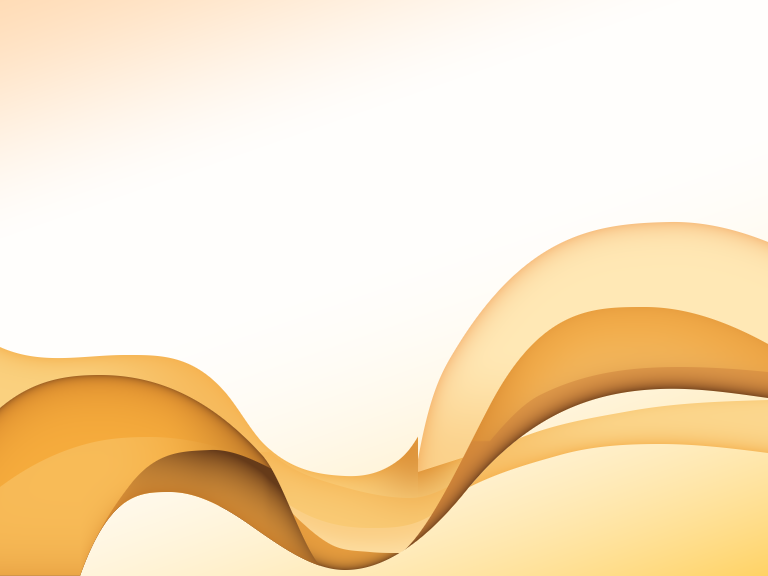
Write a Shadertoy shader that draws this background.

```glsl
// Translucent amber ribbons sweeping across a pale diagonal gradient.
// Every ribbon edge is a smooth chain of cubic Hermite spans; signed depth
// below an edge gives both antialiased coverage and soft rim shading.
#define CANVAS vec2(7.68, 5.76)
#define PEACH  vec3(1.00, 0.85, 0.69)
#define PAPER  vec3(1.00, 0.996, 0.99)
#define YELLOW vec3(1.00, 0.82, 0.38)
#define CREAM  vec3(1.00, 0.91, 0.71)
#define HONEY  vec3(0.98, 0.82, 0.50)
#define AMBER  vec3(0.96, 0.69, 0.30)
#define OCHRE  vec3(0.83, 0.51, 0.16)
#define BROWN  vec3(0.40, 0.23, 0.10)

// Signed depth of p below a curve; each knot holds x, y and slope.
float below(vec2 p, vec3 a, vec3 b, vec3 c, vec3 d) {
    if (p.x > c.x) { a = c; b = d; }
    else if (p.x > b.x) { a = b; b = c; }
    float h = b.x - a.x;
    float t = clamp((p.x - a.x) / h, 0.0, 1.0);
    float u = 1.0 - t;
    float y = mix(a.y, b.y, t * t * (3.0 - 2.0 * t))
            + h * t * u * (a.z * u - b.z * t);
    float slope = 6.0 * t * u * (b.y - a.y) / h
                + a.z * u * (1.0 - 3.0 * t) + b.z * t * (3.0 * t - 2.0);
    return (y - p.y) / sqrt(1.0 + slope * slope);
}

// One-pixel-wide coverage from a signed distance.
float cover(float depth) {
    return clamp(0.5 + depth * iResolution.x / CANVAS.x, 0.0, 1.0);
}

// Shade that fades with distance from an edge.
float rim(float depth, float width) {
    return exp(-max(depth, 0.0) / width);
}

vec3 backdrop(vec2 p) {
    float along = CANVAS.y - p.y + 0.35 * p.x;
    vec3 col = mix(PEACH, PAPER, smoothstep(-0.6, 2.6, along));
    return mix(col, YELLOW, pow(clamp((along - 3.6) / 4.9, 0.0, 1.0), 2.2));
}

// Lower edge shared by all the large ribbons.
float bottomDepth(vec2 p) {
    vec3 valley = vec3(3.45, 0.06, 0.0);
    if (p.x < valley.x)
        return below(p, vec3(0.8, 0.0, 2.8), vec3(1.7, 0.84, 0.0), vec3(2.5, 0.51, -0.7), valley);
    return below(p, valley, vec3(4.65, 0.84, 1.23), vec3(6.6, 1.87, 0.04), vec3(7.68, 1.78, -0.14));
}

// Upper edge of the back ribbon, from the left side into the valley.
float backDepth(vec2 p) {
    vec3 joint = vec3(2.65, 1.31, -0.95);
    if (p.x < joint.x)
        return below(p, vec3(0.0, 2.29, -0.45), vec3(1.25, 2.21, 0.0), vec3(2.25, 1.84, -1.15), joint);
    if (p.x < 4.18)
        return below(p, joint, vec3(3.45, 1.0, -0.05), vec3(4.0, 1.17, 0.8), vec3(4.2, 1.43, 1.8));
    return 1.04 + 0.32 * (p.x - 4.18) - p.y;
}

void mainImage(out vec4 fragColor, in vec2 fragCoord) {
    vec2 p = fragCoord / iResolution.xy * CANVAS;
    vec3 col = backdrop(p);
    float base = -bottomDepth(p);
    float inside = cover(base);

    // Slim ribbon at the lower right
    float slimTop = below(p, vec3(4.4, 0.85, 0.9), vec3(5.2, 1.38, 0.4), vec3(6.3, 1.65, 0.18), vec3(7.68, 1.76, 0.03));
    float slimLow = -below(p, vec3(4.6, 0.84, 0.55), vec3(5.6, 1.21, 0.28), vec3(6.6, 1.32, 0.0), vec3(7.68, 1.23, -0.13));
    vec3 shade = mix(mix(HONEY, CREAM, 0.3), AMBER, 0.75 * rim(slimLow, 0.1) + 0.25 * rim(slimTop, 0.06));
    shade = mix(shade, AMBER, 0.5 * smoothstep(6.2, 4.7, p.x));
    col = mix(col, shade, cover(slimTop) * cover(slimLow) * cover(p.x - 4.65));

    // Pale outer arch
    float arch = below(p, vec3(4.16, 1.05, 6.0), vec3(4.55, 2.26, 1.65), vec3(6.7, 3.54, 0.02), vec3(7.68, 3.34, -0.4));
    shade = mix(CREAM, vec3(0.96, 0.70, 0.44), 0.75 * rim(arch, 0.1));
    shade = mix(shade, AMBER, 0.4 * smoothstep(2.3, 1.1, p.y));
    col = mix(col, shade, cover(arch) * inside * cover(p.x - 4.16));

    // Back ribbon and valley floor
    float back = backDepth(p);
    shade = mix(HONEY, AMBER, 0.65 * smoothstep(0.6, 2.1, p.x) * smoothstep(3.0, 2.2, p.x));
    shade = mix(shade, AMBER, 0.75 * rim(back, 0.1));
    shade = mix(shade, OCHRE, 0.7 * exp(-6.0 * dot(p - vec2(4.15, 1.22), p - vec2(4.15, 1.22))));
    float sheen = below(p, vec3(2.7, 1.24, -0.9), vec3(3.3, 0.93, -0.3), vec3(4.1, 0.78, 0.0), vec3(4.75, 1.05, 0.6));
    shade = mix(shade, AMBER, 0.45 * cover(sheen) * rim(sheen, 0.5));
    float hollow = below(p, vec3(2.85, 0.74, -0.7), vec3(3.7, 0.48, 0.0), vec3(4.3, 0.6, 0.6), vec3(4.75, 1.25, 1.9));
    shade = mix(shade, mix(CREAM, AMBER, 0.2 + 0.25 * rim(-hollow, 0.1) * smoothstep(0.3, 0.0, hollow)), cover(hollow));
    float keel = below(p, vec3(2.85, 0.7, -1.0), vec3(3.3, 0.32, -0.55), vec3(3.7, 0.24, -0.1), vec3(4.0, 0.23, 0.0));
    shade = mix(shade, mix(mix(AMBER, OCHRE, 0.4), BROWN, 0.8 * rim(base, 0.06)), cover(keel));
    col = mix(col, shade, cover(back) * inside * cover(4.9 - p.x));

    // Deep amber inner arch
    float inner = below(p, vec3(4.0, 0.22, 0.8), vec3(4.9, 1.71, 1.9), vec3(6.45, 2.69, 0.0), vec3(7.68, 2.32, -0.55));
    float crease = below(p, vec3(4.9, 1.35, 1.2), vec3(5.4, 1.81, 0.5), vec3(6.8, 2.09, 0.0), vec3(7.68, 2.04, -0.1));
    shade = mix(AMBER, HONEY, 0.35 * smoothstep(0.1, 0.6, inner));
    shade = mix(shade, OCHRE, 0.35 * rim(inner, 0.12) + 0.4 * smoothstep(5.4, 4.5, p.x));
    shade = mix(shade, vec3(0.82, 0.52, 0.24), 0.4 * cover(crease) + 0.6 * rim(base, 0.25));
    shade = mix(shade, BROWN, 0.8 * rim(base, 0.07));
    col = mix(col, shade, cover(inner) * inside * cover(p.x - 4.0));

    // Front lobe on the left, with a paler inner band
    float lobe = below(p, vec3(0.0, 1.68, 0.85), vec3(1.0, 2.01, 0.0), vec3(2.62, 1.21, -1.1), vec3(3.2, 0.1, -1.2));
    float band = below(p, vec3(0.0, 0.89, 0.75), vec3(0.9, 1.33, 0.25), vec3(1.5, 1.39, 0.0), vec3(2.25, 1.27, -0.3));
    shade = mix(vec3(0.97, 0.68, 0.24), OCHRE, 0.85 * rim(lobe, 0.25));
    shade = mix(shade, BROWN, 0.5 * rim(lobe, 0.04) + 0.2 * smoothstep(1.6, 2.7, p.x));
    shade = mix(shade, HONEY, 0.4 * cover(band) * smoothstep(2.4, 1.0, p.x));
    shade = mix(shade, OCHRE, 0.4 * rim(base, 0.08));

    // Shadowed underside of the lobe
    float fold = below(p, vec3(0.8, 0.0, 2.7), vec3(1.3, 0.91, 1.3), vec3(2.1, 1.26, 0.05), vec3(2.7, 1.08, -0.5));
    float gloom = rim(fold, 0.32) * smoothstep(0.9, 2.3, p.x) + 0.5 * rim(lobe, 0.12);
    vec3 under = mix(mix(AMBER, OCHRE, 0.3 + 0.5 * rim(base, 0.1)), BROWN, min(gloom, 1.0));
    shade = mix(shade, under, cover(fold));
    col = mix(col, shade, cover(lobe) * inside * cover(3.2 - p.x));

    fragColor = vec4(col, 1.0);
}
```
